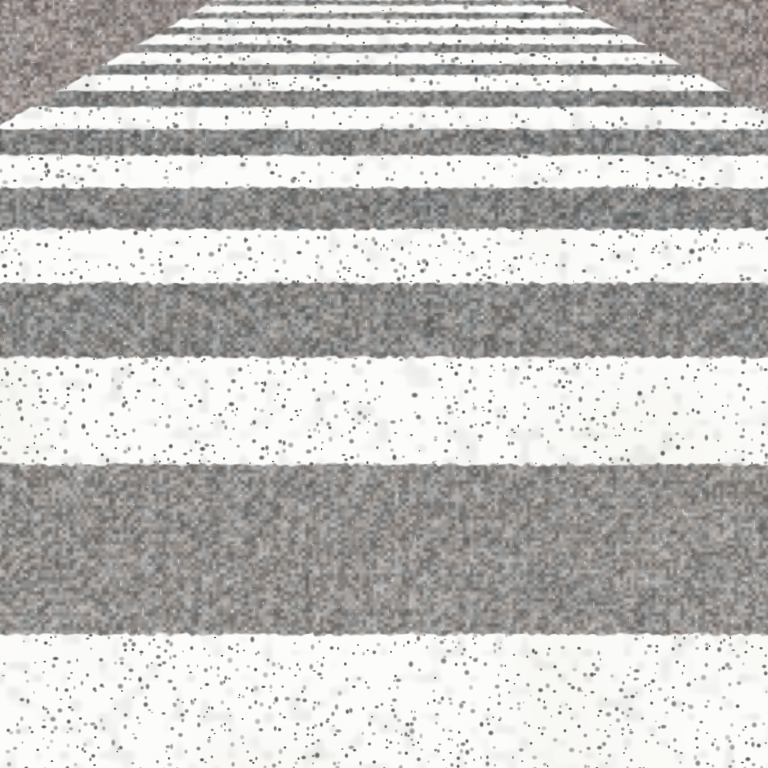
Write a Shadertoy shader that draws this pattern.

```glsl
// Zebra crossing receding up the canvas: white painted bars on grainy asphalt.
// Bars are a square wave in road depth, depth being the inverse of height below
// the horizon; paint pits are jittered dots, asphalt is layered value noise.

const float HORIZON = 0.156;        // height of the horizon above the top edge
const float DEPTH_SCALE = 3.383;    // bar edges per unit of inverse height
const float DEPTH_OFFSET = 3.446;
const float FAR_SAG = 0.008;        // slight downward bend of the distant road
const float FAR_WIDEN = 0.035;      // distant bars are a little thicker
const vec2 LEFT_SIDE = vec2(0.28, -1.72);   // x at the top edge, slope
const vec2 RIGHT_SIDE = vec2(0.735, 1.80);
const float EDGE_SOFT = 0.0022;
const float EDGE_WOBBLE = 0.005;
const float PIT_CELLS = 128.0;
const float PIT_CHANCE = 0.23;
const float GRAIN_CELLS = 215.0;
const float GRAIN_AMOUNT = 0.27;
const vec3 PAINT = vec3(0.99, 0.99, 0.985);
const vec3 PIT = vec3(0.36, 0.36, 0.35);
const vec3 ASPHALT_FAR = vec3(0.525, 0.525, 0.52);
const vec3 ASPHALT_NEAR = vec3(0.58, 0.57, 0.56);
const vec3 ROADSIDE = vec3(0.585, 0.555, 0.545);

float hash(vec2 p) {
    return fract(sin(dot(p, vec2(127.1, 311.7))) * 43758.5453);
}

float noise(vec2 p) {
    vec2 i = floor(p), f = fract(p);
    f = f * f * (3.0 - 2.0 * f);
    return mix(mix(hash(i), hash(i + vec2(1, 0)), f.x),
               mix(hash(i + vec2(0, 1)), hash(i + vec2(1, 1)), f.x), f.y);
}

// Signed distance into the nearest bar; p.y runs down from the top edge.
float barDistance(vec2 p) {
    float bend = (p.y - 0.042) / 0.058;
    float drop = p.y - FAR_SAG * exp(-bend * bend) + HORIZON;
    float depth = DEPTH_SCALE / drop - DEPTH_OFFSET;
    float fromCentre = abs(fract(0.5 * depth - 0.25) - 0.5);
    float widen = FAR_WIDEN * (1.0 - smoothstep(0.08, 0.2, p.y));
    return (0.25 + widen - fromCentre) * 2.0 * drop * drop / DEPTH_SCALE;
}

// Signed distance into the crossing from its two slanted sides.
float sideDistance(vec2 p) {
    float left = p.x - LEFT_SIDE.x - LEFT_SIDE.y * p.y;
    float right = RIGHT_SIDE.x + RIGHT_SIDE.y * p.y - p.x;
    return 0.5 * min(left, right);
}

// Strength of the dark pits worn into the paint.
float pits(vec2 p) {
    vec2 q = p * PIT_CELLS, home = floor(q);
    float dark = 0.0;
    for (int y = -1; y <= 1; y++)
    for (int x = -1; x <= 1; x++) {
        vec2 cell = home + vec2(x, y);
        float chance = PIT_CHANCE * (0.5 + noise(cell * 0.13));
        if (hash(cell + 17.3) > chance) continue;
        vec2 centre = cell + vec2(hash(cell + 3.1), hash(cell + 7.7));
        vec2 stretch = mix(vec2(0.75), vec2(1.3), vec2(hash(cell + 5.9), hash(cell + 9.2)));
        float radius = mix(0.22, 0.46, hash(cell + 11.4));
        float fade = 1.0 - smoothstep(0.25 * radius, 1.25 * radius, length((q - centre) * stretch));
        dark = max(dark, fade * mix(0.3, 1.0, hash(cell + 23.6)));
    }
    return dark;
}

vec3 asphalt(vec2 p, float inside) {
    vec3 base = mix(ASPHALT_FAR, ASPHALT_NEAR, smoothstep(0.2, 0.75, p.y));
    base = mix(ROADSIDE, base, inside);
    float fine = noise(p * GRAIN_CELLS) - 0.5;
    float coarse = noise(p * GRAIN_CELLS * 0.45 + 31.0) - 0.5;
    float warmth = noise(p * GRAIN_CELLS * 0.3 + 57.0) - 0.5;
    float chip = smoothstep(0.86, 1.0, noise(p * GRAIN_CELLS * 0.8 + 83.0));
    vec3 tint = vec3(0.03, 0.0, -0.02) * warmth;
    return base + GRAIN_AMOUNT * (fine + 0.45 * coarse) + tint + 0.15 * chip;
}

vec3 paint(vec2 p) {
    float scuff = smoothstep(0.55, 1.0, noise(p * 60.0 + 11.0));
    float stain = smoothstep(0.6, 1.0, noise(p * 7.0 + 41.0));
    vec3 colour = PAINT - 0.06 * scuff - vec3(0.02, 0.022, 0.03) * stain;
    return mix(colour, PIT, pits(p));
}

void mainImage(out vec4 fragColor, in vec2 fragCoord) {
    vec2 p = fragCoord / iResolution.xy;
    p.y = 1.0 - p.y;
    float soft = max(EDGE_SOFT, 0.8 / iResolution.y);

    // Ragged paint outline
    float wobble = EDGE_WOBBLE * (noise(p * 140.0) - 0.5) * mix(0.4, 1.0, smoothstep(0.05, 0.4, p.y));
    float side = sideDistance(p);
    float edge = min(barDistance(p), side) + wobble;
    float painted = smoothstep(-soft, soft, edge);
    float inside = smoothstep(-0.01, 0.01, side);

    vec3 colour = mix(asphalt(p, inside), paint(p), painted);
    fragColor = vec4(clamp(colour, 0.0, 1.0), 1.0);
}
```
